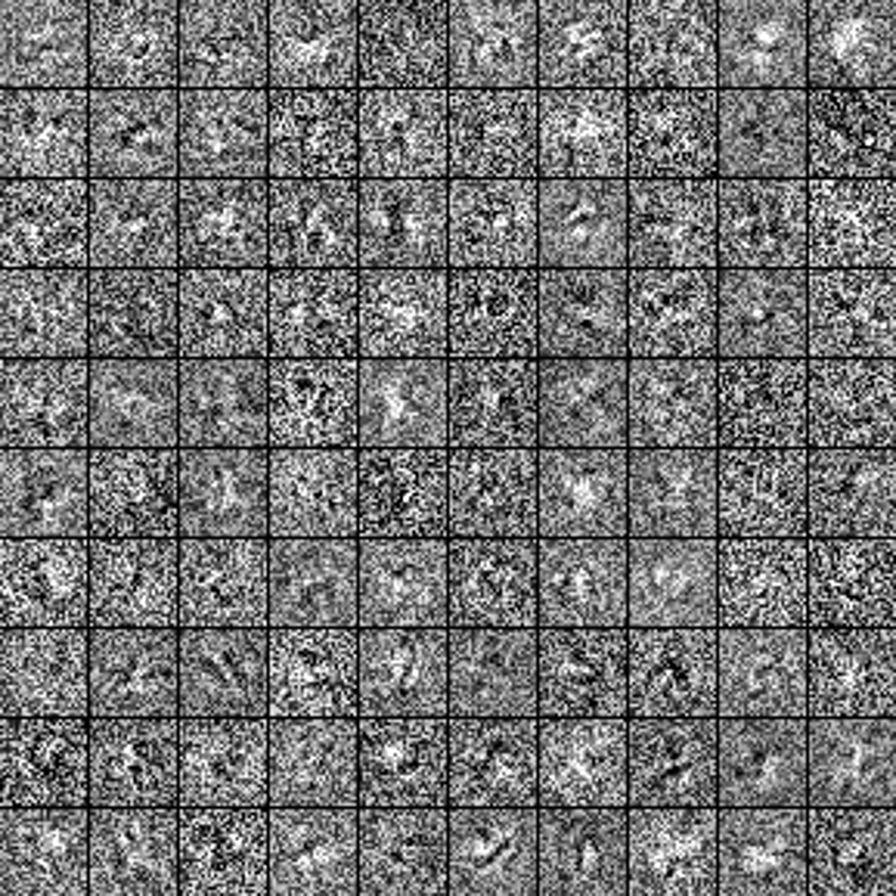
Reproduce this pattern procedurally as a Shadertoy shader.

```glsl
// Ten by ten grid of grainy grey tiles with soft central blobs, split by thin black lines.

const int   TILES        = 10;     // repeats across and down
const int   TILE_SIZE    = 28;     // grains along a tile side
const int   PITCH        = TILE_SIZE + 1;          // tile plus a one-grain line
const int   GRAINS       = TILES * PITCH - 1;      // no line on the outer border
const float LINE_GREY    = 0.015;
const float BASE_GREY    = 0.465;
const float GREY_SPREAD  = 0.10;   // brightness change between tiles
const float GRAIN_RANGE  = 0.74;   // full range of the fine noise
const float GRAIN_SPREAD = 0.26;   // contrast change between tiles
const float BLOB_RANGE   = 1.05;   // full range of the central blobs
const float BLOB_BIAS    = 0.06;   // centres are slightly lighter
const float BLOB_RADIUS  = 9.0;    // in grains
const vec2  BLOB_SCALE   = vec2(2.3, 3.6);         // blob width and length in grains

// Integer hash to the range 0..1
float hash(ivec2 p, int seed) {
    uint h = uint(p.x) * 0x9E3779B1u ^ uint(p.y) * 0x85EBCA77u ^ uint(seed) * 0xC2B2AE3Du;
    h = (h ^ (h >> 16)) * 0x7FEB352Du;
    h = (h ^ (h >> 15)) * 0x846CA68Bu;
    h ^= h >> 16;
    return float(h >> 8) / 16777216.0;
}

float valueNoise(vec2 p, int seed) {
    ivec2 i = ivec2(floor(p));
    vec2 f = smoothstep(0.0, 1.0, fract(p));
    float low  = mix(hash(i, seed), hash(i + ivec2(1, 0), seed), f.x);
    float high = mix(hash(i + ivec2(0, 1), seed), hash(i + ivec2(1, 1), seed), f.x);
    return mix(low, high, f.y);
}

// Stretched blobs, turned differently in each tile and fading from its centre
float centralBlobs(vec2 fromCentre, ivec2 tile, int seed) {
    float angle = 6.2832 * hash(tile, 3);
    float c = cos(angle), s = sin(angle);
    vec2 turned = mat2(c, s, -s, c) * fromCentre;
    float fade = exp(-dot(fromCentre, fromCentre) / (BLOB_RADIUS * BLOB_RADIUS));
    float noise = valueNoise(turned / BLOB_SCALE + 0.37, seed) - 0.5;
    return fade * (BLOB_RANGE * noise + BLOB_BIAS);
}

// Grey of one grain
float grainGrey(ivec2 cell) {
    cell = clamp(cell, ivec2(0), ivec2(GRAINS - 1));
    ivec2 tile = cell / PITCH;
    ivec2 local = cell - tile * PITCH;
    if (max(local.x, local.y) == TILE_SIZE) return LINE_GREY;

    int seed = 100 + tile.x + tile.y * TILES;
    vec2 fromCentre = vec2(local) - 0.5 * float(TILE_SIZE - 1);
    float base = BASE_GREY + GREY_SPREAD * (hash(tile, 1) - 0.5);
    float contrast = 1.0 + GRAIN_SPREAD * (2.0 * hash(tile, 2) - 1.0);
    float grain = GRAIN_RANGE * contrast * (hash(cell, 7) - 0.5);
    return clamp(base + grain + centralBlobs(fromCentre, tile, seed), 0.0, 1.0);
}

// Catmull-Rom weights of the four neighbours along one axis
vec4 cubicWeights(float t) {
    float t2 = t * t, t3 = t2 * t;
    return 0.5 * vec4(-t3 + 2.0 * t2 - t,
                      3.0 * t3 - 5.0 * t2 + 2.0,
                      -3.0 * t3 + 4.0 * t2 + t,
                      t3 - t2);
}

void mainImage(out vec4 fragColor, in vec2 fragCoord) {
    vec2 p = fragCoord / iResolution.xy * float(GRAINS) - 0.5;
    ivec2 corner = ivec2(floor(p)) - 1;
    vec4 wx = cubicWeights(fract(p.x));
    vec4 wy = cubicWeights(fract(p.y));

    // Smooth interpolation between grains
    float grey = 0.0;
    for (int y = 0; y < 4; y++)
        for (int x = 0; x < 4; x++)
            grey += wx[x] * wy[y] * grainGrey(corner + ivec2(x, y));

    fragColor = vec4(vec3(clamp(grey, 0.0, 1.0)), 1.0);
}
```
